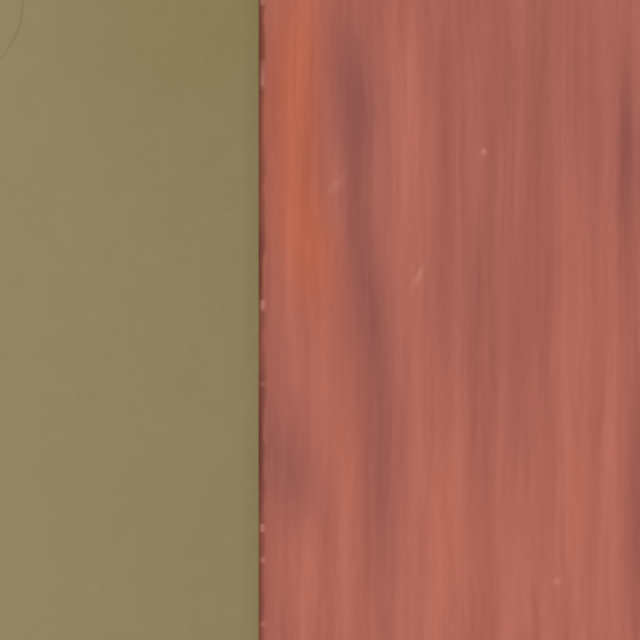
A WebGL 1 fragment shader for this texture:

```glsl
precision highp float;
uniform vec2 u_resolution;

#define EDGE_X 0.404
#define PAINT_COLOR vec3(0.563, 0.513, 0.378)
#define WOOD_COLOR vec3(0.672, 0.394, 0.340)
#define WOOD_DARK vec3(0.550, 0.330, 0.310)
#define WOOD_LIGHT vec3(0.755, 0.440, 0.365)
#define WOOD_ORANGE vec3(0.750, 0.400, 0.290)
#define SEAM_COLOR vec3(0.430, 0.235, 0.185)
#define GRAIN_STRENGTH 0.055
#define WARP_AMOUNT 0.012

float hash(vec2 p) {
  return fract(sin(dot(p, vec2(127.1, 311.7))) * 43758.5453);
}

float noise(vec2 p) {
  vec2 i = floor(p);
  vec2 f = fract(p);
  f = f * f * (3.0 - 2.0 * f);
  return mix(mix(hash(i), hash(i + vec2(1.0, 0.0)), f.x),
             mix(hash(i + vec2(0.0, 1.0)), hash(i + 1.0), f.x), f.y);
}

float fbm(vec2 p) {
  float sum = 0.0;
  float amp = 0.5;
  for (int i = 0; i < 4; i++) {
    sum += amp * noise(p);
    p = p * 2.03 + 17.3;
    amp *= 0.5;
  }
  return sum;
}

// Soft elliptical patch; lean shifts its axis sideways with height.
float patchAt(vec2 p, vec2 center, vec2 radius, float lean) {
  vec2 d = p - center;
  d.x -= lean * d.y;
  d /= radius;
  return exp(-dot(d, d));
}

vec3 paint(vec2 uv) {
  vec3 color = PAINT_COLOR;
  color += vec3(0.026, 0.024, 0.030) * (0.5 - uv.x / EDGE_X);
  color -= vec3(0.012, 0.010, 0.022) * patchAt(uv, vec2(0.27, 1.0), vec2(0.2, 0.25), 0.0);
  color -= 0.022 * smoothstep(EDGE_X - 0.035, EDGE_X, uv.x);
  color += 0.012 * (fbm(uv * vec2(30.0, 20.0)) - 0.47);
  color += 0.008 * (noise(uv * 210.0) - 0.5);
  // Faint curved scratch in the upper corner.
  float scratch = abs(length(uv - vec2(-0.10, 1.0)) - 0.136);
  color -= 0.035 * (1.0 - smoothstep(0.0, 0.003, scratch)) * smoothstep(0.88, 0.93, uv.y);
  return color;
}

vec3 wood(vec2 uv) {
  vec2 p = uv;
  p.x += WARP_AMOUNT * (fbm(uv * vec2(14.0, 5.0)) - 0.47);

  // Broad dark figure.
  float dark = 0.75 * patchAt(p, vec2(0.555, 0.84), vec2(0.035, 0.13), -0.08);
  dark += 0.65 * patchAt(p, vec2(0.576, 0.54), vec2(0.026, 0.16), -0.12);
  dark += 0.45 * patchAt(p, vec2(0.596, 0.25), vec2(0.022, 0.15), -0.03);
  dark += 0.55 * patchAt(p, vec2(0.440, 0.28), vec2(0.040, 0.09), -0.25);
  dark += 0.55 * patchAt(p, vec2(0.985, 0.76), vec2(0.020, 0.12), 0.0);
  dark += 0.35 * patchAt(p, vec2(0.995, 0.22), vec2(0.018, 0.16), 0.0);
  dark += 0.25 * patchAt(p, vec2(0.750, 0.55), vec2(0.060, 0.18), 0.0);
  dark += 0.22 * patchAt(p, vec2(0.860, 0.90), vec2(0.120, 0.20), 0.0);

  // Bright and orange figure.
  float light = 0.60 * patchAt(p, vec2(0.530, 0.32), vec2(0.030, 0.18), -0.12);
  light += 0.50 * patchAt(p, vec2(0.690, 0.22), vec2(0.045, 0.20), 0.0);
  light += 0.50 * patchAt(p, vec2(0.920, 0.32), vec2(0.050, 0.25), 0.0);
  light += 0.35 * patchAt(p, vec2(0.640, 0.82), vec2(0.025, 0.22), -0.05);
  light += 0.45 * patchAt(p, vec2(0.500, 0.06), vec2(0.060, 0.15), -0.20);
  light += 0.30 * patchAt(p, vec2(0.800, 0.05), vec2(0.150, 0.20), 0.0);
  float orange = 0.75 * patchAt(p, vec2(0.460, 0.87), vec2(0.045, 0.18), 0.06);
  orange += 0.70 * patchAt(p, vec2(0.480, 0.62), vec2(0.040, 0.11), -0.10);

  vec3 color = mix(WOOD_COLOR, WOOD_LIGHT, clamp(light, 0.0, 1.0));
  color = mix(color, WOOD_ORANGE, clamp(orange, 0.0, 1.0));
  color = mix(color, WOOD_DARK, clamp(dark, 0.0, 1.0));

  // Vertical streaks and fine fibres.
  float streak = fbm(p * vec2(42.0, 2.6)) - 0.47;
  float fibre = noise(p * vec2(150.0, 7.0)) - 0.5;
  float pores = noise(p * vec2(230.0, 45.0)) - 0.5;
  color += GRAIN_STRENGTH * vec3(1.0, 0.75, 0.65) * (2.0 * streak + 0.45 * fibre + 0.25 * pores);

  // Pale nicks.
  float nick = 0.8 * patchAt(uv, vec2(0.756, 0.763), vec2(0.004, 0.005), 0.0);
  nick += 0.5 * patchAt(uv, vec2(0.655, 0.570), vec2(0.005, 0.016), 0.45);
  nick += 0.5 * patchAt(uv, vec2(0.870, 0.092), vec2(0.006, 0.005), 0.0);
  nick += 0.3 * patchAt(uv, vec2(0.525, 0.712), vec2(0.008, 0.012), 0.5);
  return color + nick * vec3(0.10, 0.13, 0.12);
}

void main() {
  vec2 uv = gl_FragCoord.xy / u_resolution;
  float inside = uv.x - EDGE_X;
  vec3 woodColor = wood(uv);

  // Ragged shadow along the seam, with a soft outer falloff.
  float ragged = noise(vec2(3.0, uv.y * 34.0));
  float seam = 1.0 - smoothstep(0.002, 0.009 + 0.008 * ragged, inside);
  woodColor = mix(woodColor, SEAM_COLOR, seam * (0.55 + 0.35 * noise(vec2(9.0, uv.y * 18.0))));
  woodColor *= 1.0 - 0.08 * exp(-max(inside, 0.0) / 0.02);
  float chips = smoothstep(0.78, 0.95, noise(vec2(21.0, uv.y * 40.0)));
  woodColor += 0.14 * chips * patchAt(uv, vec2(EDGE_X + 0.006, uv.y), vec2(0.004, 1.0), 0.0);

  float side = smoothstep(-0.002, 0.002, inside);
  gl_FragColor = vec4(mix(paint(uv), woodColor, side), 1.0);
}
```
